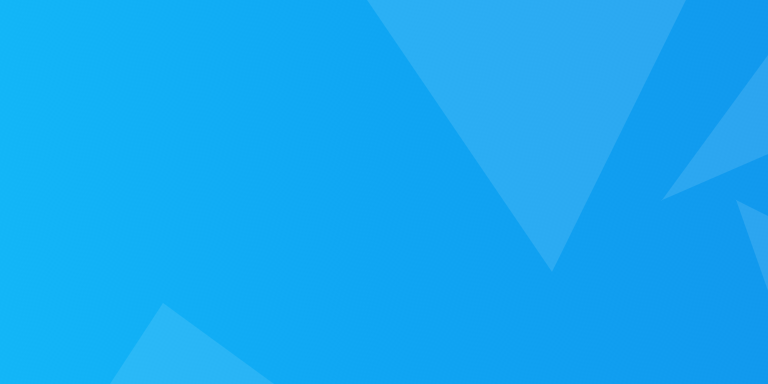
Reproduce this background procedurally as a WebGL 2 fragment shader.

```glsl
#version 300 es
precision highp float;
// Flat azure backdrop with pale translucent shards entering from the borders.
// A horizontal gradient forms the base; each shard is a wedge, the overlap of
// two half planes meeting at an apex. Layered sines add a faint stipple.

uniform vec2 u_resolution;
out vec4 fragColor;

float cross2(vec2 a, vec2 b) {
    return a.x * b.y - a.y * b.x;
}

// Coverage of the wedge swept counterclockwise from startDir to endDir.
float wedge(vec2 p, vec2 apex, vec2 startDir, vec2 endDir) {
    vec2 q = p - apex;
    float inside = min(cross2(normalize(startDir), q), cross2(q, normalize(endDir)));
    float pixel = 1.0 / u_resolution.y;
    return smoothstep(-0.7 * pixel, 0.7 * pixel, inside);
}

// Fine dotted grain from two crossing waves, bent by slower ones.
float stipple(vec2 p) {
    vec2 q = p + 0.006 * sin(p.yx * vec2(31.0, 43.0));
    return sin(dot(q, vec2(410.0, 170.0))) * sin(dot(q, vec2(-190.0, 430.0)));
}

void main() {
    // Canvas space: x runs 0 to 2, y runs 0 to 1.
    vec2 uv = gl_FragCoord.xy / u_resolution;
    vec2 p = uv * vec2(2.0, 1.0);

    // Base gradient: cyan at the left, deeper blue at the right.
    vec3 cyan = vec3(0.072, 0.714, 0.970);
    vec3 azure = vec3(0.059, 0.649, 0.953);
    vec3 blue = vec3(0.066, 0.600, 0.932);
    vec3 color = mix(cyan, azure, smoothstep(0.0, 1.0, uv.x * 0.9 + 0.05) * 0.0 + min(uv.x * 2.0, 1.0));
    color = mix(color, blue, max(uv.x * 2.0 - 1.0, 0.0));

    // Shards: large top, upper right, lower right, bottom left.
    float veil = 0.115 * wedge(p, vec2(1.4375, 0.292), vec2(0.134, 0.272), vec2(-0.185, 0.272));
    veil += 0.115 * wedge(p, vec2(1.724, 0.479), vec2(0.106, 0.046), vec2(0.106, 0.145));
    veil += 0.115 * wedge(p, vec2(1.917, 0.479), vec2(0.032, -0.091), vec2(0.032, -0.016));
    veil += 0.105 * wedge(p, vec2(0.4245, 0.211), vec2(-0.053, -0.081), vec2(0.111, -0.081));
    color = mix(color, vec3(1.0), veil);

    color += 0.003 * stipple(p);
    fragColor = vec4(color, 1.0);
}
```
